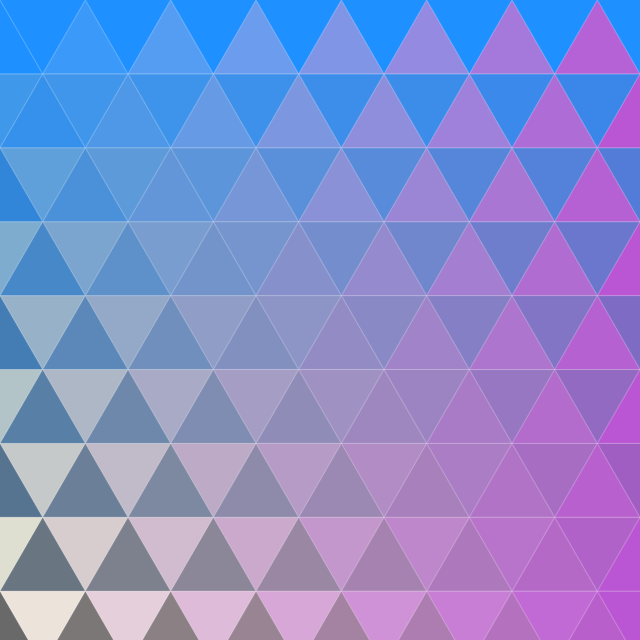
This background is drawn by a Shadertoy shader. Its source:

```glsl
// A mosaic of equilateral triangles with thin pale seams.
// Upward and downward triangles each sample their own curved corner gradient
// at the triangle's centre, so every facet has one flat colour.

const float SIDE = 2.0 / 15.0;             // triangle side
const float ROW_HEIGHT = SIDE * 0.8660254;
const float LAST_ROW = 8.0;
const float SEAM_WIDTH = 0.0016;
const float ROW_SEAM_ALPHA = 0.32;
const float SLANT_SEAM_ALPHA = 0.24;

const vec3 AZURE = vec3(0.118, 0.565, 1.0);
const vec3 ORCHID = vec3(0.729, 0.333, 0.827);
const vec3 CREAM = vec3(0.941, 0.933, 0.863);
const vec3 SLATE = vec3(0.412, 0.412, 0.412);
const vec3 UP_BEND = vec3(0.063, 0.145, 0.0);       // bends the sideways blend
const vec3 DOWN_BEND = vec3(0.071, -0.030, -0.145); // bends the downward blend

// Parabola that is 0 at both ends and 1 in the middle
float arch(float t) {
    return 4.0 * t * (1.0 - t);
}

vec3 upColor(float x, float t) {
    return mix(mix(AZURE, SLATE, t), ORCHID, x) + UP_BEND * arch(x);
}

vec3 downColor(float x, float t) {
    return mix(AZURE, mix(CREAM, ORCHID, x), t) + DOWN_BEND * arch(t);
}

// Facets and slanted seams of one row; p.y is measured from the top
vec3 rowColor(vec2 p, float row, float pixel) {
    float shift = 0.5 * mod(row, 2.0);
    float column = p.x / SIDE - shift;
    float apex = floor(column + 0.5);
    float depth = clamp(p.y / ROW_HEIGHT - row, 0.0, 1.0);

    float upX = clamp((apex + shift) * SIDE, 0.0, 1.0);
    float downX = clamp((floor(column) + 0.5 + shift) * SIDE, 0.0, 1.0);
    float t = clamp(row / LAST_ROW, 0.0, 1.0);

    // Signed distance to the slanted edge, positive in the upward triangle
    float edge = (0.5 * depth - abs(column - apex)) * ROW_HEIGHT;
    float inUp = smoothstep(-0.5 * pixel, 0.5 * pixel, edge);
    vec3 color = mix(downColor(downX, t), upColor(upX, t), inUp);

    float seam = clamp((0.5 * SEAM_WIDTH - abs(edge)) / pixel + 0.5, 0.0, 1.0);
    return mix(color, vec3(1.0), SLANT_SEAM_ALPHA * seam);
}

void mainImage(out vec4 fragColor, in vec2 fragCoord) {
    float pixel = 1.0 / iResolution.y;
    vec2 p = vec2(fragCoord.x, iResolution.y - fragCoord.y) * pixel;

    // Blend the rows on either side of the nearest horizontal edge
    float boundary = floor(p.y / ROW_HEIGHT + 0.5);
    float edge = p.y - boundary * ROW_HEIGHT;
    vec3 above = rowColor(p, max(boundary - 1.0, 0.0), pixel);
    vec3 below = rowColor(p, boundary, pixel);
    vec3 color = mix(above, below, smoothstep(-0.5 * pixel, 0.5 * pixel, edge));

    // Horizontal seams, except along the top border
    float seam = clamp((0.5 * SEAM_WIDTH - abs(edge)) / pixel + 0.5, 0.0, 1.0);
    seam *= step(0.5, boundary);
    color = mix(color, vec3(1.0), ROW_SEAM_ALPHA * seam);

    fragColor = vec4(color, 1.0);
}
```
